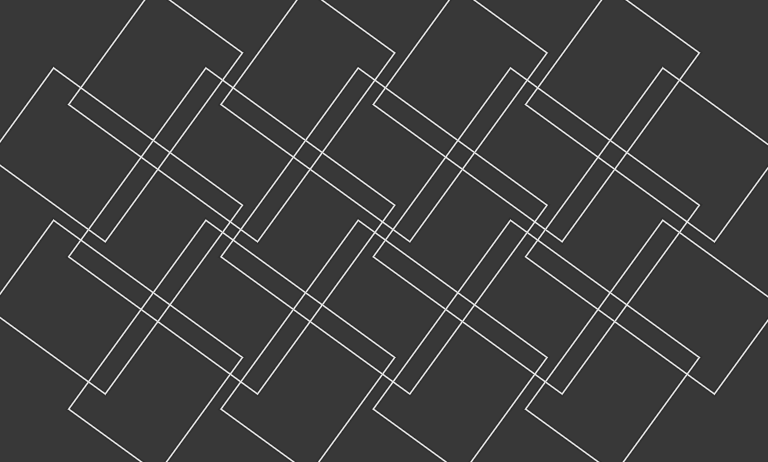
This pattern is drawn by a WebGL 2 fragment shader. Its source:

```glsl
#version 300 es
precision highp float;

uniform vec2 u_resolution;
out vec4 fragColor;

// Lengths are fractions of the canvas width
const int COLUMNS = 5;
const int ROWS = 3;
const float SPACING = 0.1983;
const float HALF_SIDE = 0.15195;
const float TILT = radians(-36.0);
const float LINE_HALF_WIDTH = 0.00100;
const float RIM_HALF_WIDTH = 0.00300;

const vec3 CHARCOAL = vec3(0.218);
const vec3 RIM_SHADE = vec3(0.180);
const vec3 PALE_LINE = vec3(0.920);

vec2 rotate(vec2 p, float angle) {
    float c = cos(angle);
    float s = sin(angle);
    return vec2(c * p.x - s * p.y, s * p.x + c * p.y);
}

// Distance to a square outline with sharp, mitred corners
float squareOutline(vec2 p, float halfSide) {
    vec2 q = abs(p);
    return abs(max(q.x, q.y) - halfSide);
}

// Nearest outline in a centred grid of overlapping tilted squares
float squareGrid(vec2 p, float spacing, float halfSide, float tilt) {
    vec2 middle = 0.5 * vec2(COLUMNS - 1, ROWS - 1);
    float nearest = 1.0;
    for (int row = 0; row < ROWS; row++) {
        for (int column = 0; column < COLUMNS; column++) {
            vec2 center = (vec2(column, row) - middle) * spacing;
            vec2 local = rotate(p - center, -tilt);
            nearest = min(nearest, squareOutline(local, halfSide));
        }
    }
    return nearest;
}

// Pixel coverage of a stroke at the given distance from its axis
float stroke(float distance, float halfWidth, float pixel) {
    return clamp((halfWidth - distance) / pixel + 0.5, 0.0, 1.0);
}

void main() {
    float pixel = 1.0 / u_resolution.x;
    vec2 p = (gl_FragCoord.xy - 0.5 * u_resolution) * pixel;
    float d = squareGrid(p, SPACING, HALF_SIDE, TILT);

    // Faint dark rim beneath a thin pale line
    vec3 color = mix(CHARCOAL, RIM_SHADE, stroke(d, RIM_HALF_WIDTH, pixel));
    color = mix(color, PALE_LINE, stroke(d, LINE_HALF_WIDTH, pixel));
    fragColor = vec4(color, 1.0);
}
```
